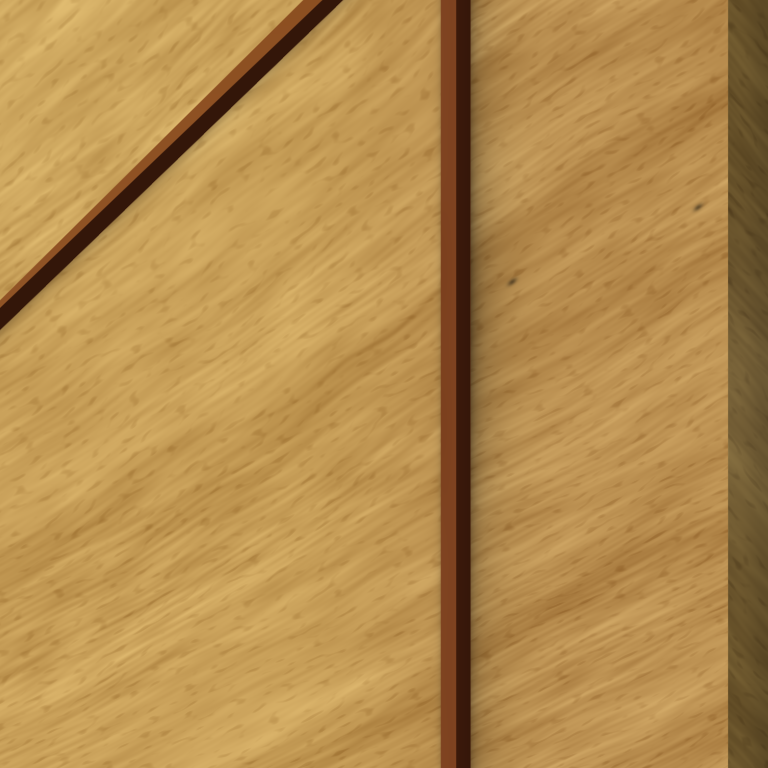
Write a WebGL 2 fragment shader that draws this texture.

```glsl
#version 300 es
precision highp float;
// Oak panel with slanting grain, two bevelled brown grooves and a shaded side face.
uniform vec2 u_resolution;
out vec4 fragColor;

vec2 hashGradient(vec2 cell) {
  vec3 p = fract(vec3(cell.xyx) * vec3(0.1031, 0.1030, 0.0973));
  p += dot(p, p.yzx + 33.33);
  float angle = 6.2832 * fract((p.x + p.y) * p.z);
  return vec2(cos(angle), sin(angle));
}

float gradientNoise(vec2 p) {
  vec2 i = floor(p), f = p - i;
  vec2 w = f * f * f * (f * (f * 6.0 - 15.0) + 10.0);
  vec2 e = vec2(0.0, 1.0);
  float low = mix(dot(hashGradient(i), f), dot(hashGradient(i + e.yx), f - e.yx), w.x);
  float high = mix(dot(hashGradient(i + e), f - e), dot(hashGradient(i + 1.0), f - 1.0), w.x);
  return mix(low, high, w.y);
}

// Wood tone from a position: x runs along the fibres, y across them.
float woodTone(vec2 g) {
  g.y += 0.012 * gradientNoise(g * vec2(5.0, 9.0));
  float tone = 0.0, gain = 0.36;
  vec2 scale = vec2(1.6, 9.0);
  for (int k = 0; k < 4; k++) {
    tone += gain * gradientNoise(g * scale + float(k) * 17.3);
    scale *= vec2(2.0, 2.3);
    gain *= 0.85;
  }
  float bands = gradientNoise(g * vec2(2.0, 6.0) + 41.0);
  float fibres = gradientNoise(g * vec2(13.0, 150.0) + 7.0);
  float pores = smoothstep(0.15, 0.55, gradientNoise(g * vec2(48.0, 125.0) + 3.0));
  return tone + 0.35 * fibres * (0.7 + bands) - 0.30 * pores;
}

// Soft coverage of the positive side of a signed distance.
float cover(float d, float px) {
  return smoothstep(-px, px, d);
}

void main() {
  vec2 uv = gl_FragCoord.xy / u_resolution;
  float px = 0.8 / min(u_resolution.x, u_resolution.y);
  bool rightPanel = uv.x > 0.594;
  bool sideFace = uv.x > 0.948;

  // Fibres follow the curves dy/dx = base + bend * y.
  float base = rightPanel ? 0.48 : 0.50;
  float bend = rightPanel ? 0.20 : 0.40;
  float across = log(base + bend * uv.y) / bend - uv.x;
  vec2 grain = vec2(0.8 * uv.x + 0.6 * uv.y, 0.6 * across);
  if (sideFace) grain = vec2(0.7 * (uv.x - uv.y), 0.75 * uv.x + 0.66 * uv.y) + 5.0;
  float tone = woodTone(grain);

  // One long dark vein crosses the middle panel.
  float wander = 0.018 * gradientNoise(vec2(grain.x * 14.0, 2.0));
  float vein = across + 1.305 + wander;
  if (!rightPanel) {
    float reach = smoothstep(0.2, 0.5, uv.x);
    tone -= reach * (0.30 * exp(-pow(vein / 0.006, 2.0)) + 0.16 * exp(-pow((vein + 0.03) / 0.035, 2.0)));
  }

  // Front face, warmer and darker to the right.
  vec3 honey = mix(vec3(0.775, 0.615, 0.34), vec3(0.725, 0.555, 0.31), smoothstep(0.35, 0.75, uv.x));
  float topLeft = smoothstep(0.65, 0.0, length(uv - vec2(0.0, 0.95)));
  honey += vec3(0.04, 0.05, 0.04) * topLeft;
  vec3 wood = honey + tone * vec3(0.19, 0.21, 0.18);

  // Small dark flecks in the right panel.
  for (int k = 0; k < 2; k++) {
    vec2 d = uv - vec2(0.667 + 0.242 * float(k), 0.633 + 0.097 * float(k));
    d = vec2(0.8 * d.x + 0.6 * d.y, 0.8 * d.y - 0.6 * d.x);
    wood *= 1.0 - 0.45 * exp(-dot(d * d, vec2(22000.0, 90000.0)));
  }

  // Side face in olive shade.
  vec3 olive = vec3(0.41, 0.325, 0.165) + 0.05 * exp(-pow((uv.y - 0.48) / 0.2, 2.0));
  vec3 side = olive + tone * vec3(0.15, 0.14, 0.09);
  side *= 1.0 - 0.12 * smoothstep(0.96, 1.0, uv.x);

  // Signed distances across the diagonal groove, positive above each edge.
  float upper = (uv.y - 0.609 - 0.990 * uv.x) * 0.71;
  float ridge = (uv.y - 0.599 - 0.955 * uv.x) * 0.72;
  float lower = (uv.y - 0.570 - 0.962 * uv.x) * 0.72;

  // Contact shadows beside the grooves.
  float gap = uv.x - 0.613;
  float depth = 0.20 + 0.16 * exp(-pow((uv.y - 0.6) / 0.25, 2.0));
  wood *= 1.0 - step(0.0, gap) * (depth * exp(-max(gap, 0.0) / 0.028) + 0.15 * exp(-max(gap, 0.0) / 0.006));
  wood *= 1.0 - 0.22 * exp(-max(-lower, 0.0) / 0.008) * step(lower, 0.0);
  wood *= 1.0 - 0.15 * exp(-abs(uv.x - 0.574) / 0.004);

  // Diagonal groove: lit wall above, dark wall below.
  vec3 lit = vec3(0.55, 0.31, 0.13);
  vec3 dark = vec3(0.20, 0.085, 0.035);
  vec3 slant = mix(dark, lit + 0.04 * (1.0 - uv.y), cover(ridge, px));
  vec3 color = mix(wood, slant, cover(lower, px) * cover(-upper, px));

  // Vertical groove: lit wall on the left, dark wall on the right.
  vec3 litWall = vec3(0.50, 0.265, 0.13) + 0.03 * gradientNoise(uv * vec2(20.0, 5.0));
  vec3 upright = mix(litWall, dark * (1.15 - 6.0 * max(uv.x - 0.594, 0.0)), cover(uv.x - 0.594, px));
  color = mix(color, upright, cover(uv.x - 0.574, px) * cover(0.613 - uv.x, px));

  color = mix(color, side, cover(uv.x - 0.948, px));
  fragColor = vec4(clamp(color, 0.0, 1.0), 1.0);
}
```
